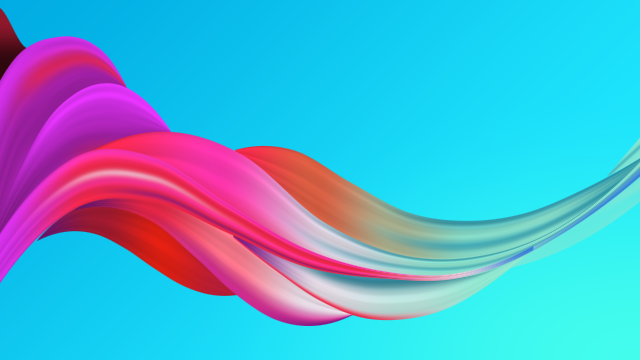
This background is drawn by a Shadertoy shader. Its source:

```glsl
// Glossy twisted ribbons sweeping from magenta folds to mint strands over a cyan gradient.

const vec3 VIOLET = vec3(0.80, 0.18, 0.88);
const vec3 PLUM = vec3(0.50, 0.10, 0.52);
const vec3 PINK = vec3(0.96, 0.20, 0.66);
const vec3 RED = vec3(0.93, 0.15, 0.28);
const vec3 PALE = vec3(0.88, 0.84, 0.88);
const vec3 MINT = vec3(0.56, 0.90, 0.81);
const vec3 TEAL = vec3(0.10, 0.50, 0.60);
const vec3 BLUE = vec3(0.22, 0.50, 0.84);

float hash(vec2 p) {
    vec3 q = fract(p.xyx * 0.1031);
    q += dot(q, q.yzx + 33.33);
    return fract((q.x + q.y) * q.z);
}

float noise(vec2 p) {
    vec2 i = floor(p), f = p - i;
    f *= f * (3.0 - 2.0 * f);
    return mix(mix(hash(i), hash(i + vec2(1, 0)), f.x),
               mix(hash(i + vec2(0, 1)), hash(i + vec2(1, 1)), f.x), f.y);
}

// Catmull-Rom curve through eight evenly spaced heights
float spline(float t, vec4 a, vec4 b) {
    float k[10] = float[10](3.0 * (a.x - a.y) + a.z, a.x, a.y, a.z, a.w,
                            b.x, b.y, b.z, b.w, 3.0 * (b.w - b.z) + b.y);
    float s = clamp(t, 0.0, 1.0) * 7.0;
    int i = min(int(s), 6);
    float f = s - float(i);
    float p = k[i], q = k[i + 1], r = k[i + 2], w = k[i + 3];
    return q + 0.5 * f * (r - p + f * (2.0 * p - 5.0 * q + 4.0 * r - w + f * (3.0 * (q - r) + w - p)));
}

float edge(float d) { return clamp(0.5 + d / max(fwidth(d), 1e-4), 0.0, 1.0); }

float glow(float x, float centre, float width) {
    float d = (x - centre) / width;
    return exp(-d * d);
}

vec3 ramp(float t, vec3 a, vec3 b, vec3 c, vec3 d) {
    t = clamp(t, 0.0, 1.0) * 3.0;
    return mix(mix(a, b, smoothstep(0.0, 1.0, t)), mix(c, d, smoothstep(2.0, 3.0, t)), smoothstep(1.0, 2.0, t));
}

// Ribbon coordinates: along, across, coverage
vec3 band(vec2 p, float x0, float x1, vec4 topA, vec4 topB, vec4 lowA, vec4 lowB) {
    float t = (p.x - x0) / (x1 - x0);
    float top = spline(t, topA, topB), low = spline(t, lowA, lowB);
    float cover = edge(p.y - top) * edge(low - p.y) * edge(p.x - x0) * edge(x1 - p.x);
    return vec3(t, clamp((p.y - top) / max(low - top, 1.0), 0.0, 1.0), cover);
}

// Lay a ribbon down with fine lengthwise streaks
void lay(inout vec3 col, vec3 b, vec3 paint) {
    float streak = noise(vec2(b.x * 2.0, b.y * 13.0)) - 0.5;
    col = mix(col, clamp(paint * (1.0 + 0.16 * streak), 0.0, 1.0), b.z);
}

void mainImage(out vec4 fragColor, in vec2 fragCoord) {
    // Canvas is 432 units high, measured downward
    vec2 p = vec2(fragCoord.x, iResolution.y - fragCoord.y) * 432.0 / iResolution.y;

    // Background
    vec2 uv = fragCoord / iResolution.xy;
    vec3 col = mix(vec3(0.0, 0.67, 0.89), vec3(0.12, 0.90, 0.99), smoothstep(-0.1, 1.0, uv.x * 0.75 + (1.0 - uv.y) * 0.45));
    col = mix(col, vec3(0.28, 1.0, 0.92), 0.9 * smoothstep(0.75, 0.0, length(uv - vec2(1, 0))));

    // Dark corner fold
    float corner = edge(p.y - 8.0 - 50.0 * smoothstep(-4.0, 34.0, p.x)) * edge(100.0 - p.y) * edge(36.0 - p.x);
    col = mix(col, RED * mix(0.6, 0.2, smoothstep(25.0, 75.0, p.y)), corner);

    // Upper purple folds
    vec3 b = band(p, 0.0, 152.0, vec4(97, 66, 51, 45), vec4(44, 51, 69, 104), vec4(290, 215, 180, 150), vec4(128, 115, 112, 107));
    vec3 c = mix(VIOLET, PLUM * 1.2, smoothstep(0.0, 0.6, b.y));
    lay(col, b, mix(c, RED, 0.75 * glow(b.y, 0.32, 0.13) * smoothstep(0.0, 0.35, b.x)));
    b = band(p, 0.0, 205.0, vec4(255, 192, 142, 114), vec4(101, 103, 122, 157), vec4(290, 245, 215, 195), vec4(190, 190, 180, 160));
    c = mix(VIOLET * 1.08, PLUM * 1.2, smoothstep(0.1, 0.75, b.y));
    c = mix(c, RED, 0.6 * smoothstep(0.65, 1.0, b.y) * smoothstep(0.3, 0.6, b.x));
    lay(col, b, mix(PLUM, c, smoothstep(-0.1, 0.35, b.x)));

    // Loose strands at the right
    float s = (p.x - 600.0) / 168.0;
    float veil = edge(p.y - 324.0 + 120.0 * s) * edge(324.0 - 30.0 * s - 52.0 * s * s - p.y) * edge(s);
    col = mix(col, MINT, veil * (0.45 + 0.4 * noise(vec2(s * 2.0, (p.y + 100.0 * s) * 0.09))));
    s = (p.x - 728.0) / 40.0;
    veil = edge(p.y - 212.0 + 47.0 * s) * edge(212.0 - 20.0 * s - p.y) * edge(s);
    col = mix(col, mix(MINT, TEAL, 0.5 * glow(p.y + 36.0 * s, 212.0, 3.0)), 0.85 * veil);

    // Orange ribbon turning mint
    b = band(p, 282.0, 768.0, vec4(180, 180, 219, 255), vec4(265, 256, 228, 190), vec4(185, 245, 288, 312), vec4(315, 298, 262, 205));
    c = ramp(b.x * 1.7, RED, vec3(0.83, 0.36, 0.25), vec3(0.68, 0.70, 0.56), MINT);
    c = mix(c, TEAL, smoothstep(0.25, 0.55, b.x) * (0.8 * glow(b.y, 0.0, 0.2) + 0.65 * glow(b.y, 0.6, 0.13)));
    lay(col, b, mix(c, TEAL, 0.6 * smoothstep(0.75, 1.0, b.x)));

    // Lower red fold, then the pink fold over it
    b = band(p, 45.0, 290.0, vec4(288, 256, 242, 240), vec4(245, 270, 310, 352), vec4(289, 278, 281, 298), vec4(322, 343, 354, 353));
    lay(col, b, ramp(b.x * 1.1, PLUM * 0.8, RED * 0.65, vec3(0.86, 0.12, 0.07), RED * 0.75));
    b = band(p, 90.0, 425.0, vec4(245, 236, 236, 250), vec4(275, 310, 345, 376), vec4(252, 250, 268, 308), vec4(352, 383, 391, 377));
    c = ramp(b.x * 1.2, PLUM * 0.8, RED * 0.93, vec3(0.95, 0.45, 0.52), PALE);
    c = mix(c, PINK * 0.85, smoothstep(0.5, 0.95, b.y) * smoothstep(0.2, 0.5, b.x));
    lay(col, b, mix(c, PLUM, smoothstep(0.8, 1.0, b.y) * smoothstep(0.6, 0.9, b.x)));

    // Pale belly
    b = band(p, 280.0, 640.0, vec4(270, 295, 315, 325), vec4(325, 322, 315, 295), vec4(285, 325, 360, 381), vec4(383, 370, 340, 298));
    c = ramp(b.x * 1.15, PLUM, PALE, mix(PALE, MINT, 0.5), MINT);
    c = mix(c, TEAL * 0.9, 0.85 * glow(b.y, 0.18, 0.2) * smoothstep(0.1, 0.35, b.x));
    lay(col, b, mix(c, RED, smoothstep(0.83, 1.0, b.y) * smoothstep(0.75, 0.4, b.x)));

    // Broad pink ribbon
    b = band(p, 100.0, 768.0, vec4(187, 158, 186, 265), vec4(306, 307, 272, 193), vec4(230, 230, 280, 322), vec4(334, 328, 282, 212));
    c = ramp(b.x * 1.6 - 0.05, RED, PINK, PALE, MINT);
    c = mix(c, RED, 0.7 * smoothstep(0.45, 0.9, b.y) * smoothstep(0.5, 0.2, b.x));
    c = mix(c, TEAL, smoothstep(0.3, 0.55, b.x) * (0.7 * glow(b.y, 0.0, 0.13) + 0.5 * glow(b.y, 0.5, 0.12)));
    lay(col, b, mix(c, BLUE, smoothstep(0.7, 0.95, b.x) * smoothstep(0.2, 0.9, b.y)));

    // Front striped ribbon
    b = band(p, 0.0, 640.0, vec4(280, 188, 188, 245), vec4(298, 325, 328, 295), vec4(340, 250, 242, 280), vec4(320, 334, 334, 300));
    c = mix(RED, PINK, glow(b.y, 0.05, 0.15) + 0.7 * glow(b.y, 0.62, 0.12));
    c = mix(c, PALE, 0.7 * glow(b.y, 0.48, 0.08) * glow(b.x, 0.24, 0.16));
    c = mix(c, PLUM, 0.6 * glow(b.y, 0.85, 0.07) * smoothstep(0.15, 0.3, b.x));
    c = mix(VIOLET, c, smoothstep(0.0, 0.17, b.x));
    lay(col, b, mix(c, mix(PALE, BLUE, smoothstep(0.85, 1.0, b.x)), smoothstep(0.65, 0.92, b.x)));

    fragColor = vec4(col, 1.0);
}
```
